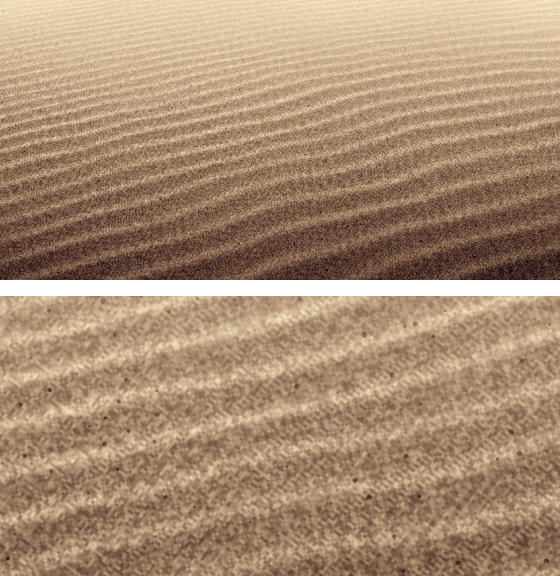
Top: the whole. Bottom: its middle third, enlarged.
Give the GLSL for this texture, as a Shadertoy shader.

```glsl
// Wind-rippled sand receding towards a pale, hazy far edge.
// A ground plane in perspective carries a warped, skewed wave for the ripples;
// fine value noise and scattered dark specks give the grains.

#define HORIZON 0.55       // distance of the vanishing line above the canvas
#define RIPPLES 18.5       // ripple count per unit of depth
#define SLANT -4.2         // ripple turn across the ground
#define BEND 1.6           // flattening of far ripples to the right
#define RIPPLE_LIGHT 0.085 // light and dark of the ripples
#define GRAIN_LIGHT 0.40   // contrast of the grains
#define GRAIN_SCALE 290.0  // grains per canvas height
#define SPECK_SCALE 64.0   // speck cells per canvas height
#define SPECK_SHARE 0.06   // share of cells holding a speck
#define FAR_TONE 0.94
#define NEAR_TONE 0.44

float hash(vec2 p) {
    return fract(sin(dot(p, vec2(127.1, 311.7))) * 43758.5453);
}

float noise(vec2 p) {
    vec2 i = floor(p), f = fract(p);
    f = f * f * (3.0 - 2.0 * f);
    return mix(mix(hash(i), hash(i + vec2(1, 0)), f.x),
               mix(hash(i + vec2(0, 1)), hash(i + vec2(1, 1)), f.x), f.y);
}

// Ripple height, -1 in troughs to 1 on crests; near is 0 far off, 1 close by
float ripple(float x, float near) {
    float depth = 1.0 / (near + HORIZON);
    vec2 ground = vec2(x, 1.0) * depth;
    float phase = RIPPLES * depth + SLANT * ground.x + BEND * (1.0 - near) * x * x;
    phase += 0.75 * noise(ground * vec2(2.2, 5.0) + 7.0);
    phase += 0.28 * noise(ground * vec2(6.0, 12.0) + 31.0);
    float angle = 6.28318 * phase;
    float strength = 0.65 + 0.7 * noise(ground * vec2(4.0, 9.0) + 53.0);
    return strength * cos(angle + 0.7 * sin(angle + 0.6));
}

// Two sizes of grain, centred on zero
float grain(vec2 p) {
    mat2 turn = mat2(0.8, 0.6, -0.6, 0.8);
    float fine = noise(turn * p * GRAIN_SCALE) - 0.5;
    float coarse = noise(p * GRAIN_SCALE * 0.47 + 19.0) - 0.5;
    return 0.75 * fine + 0.35 * coarse;
}

// Sparse round specks, one at most in each cell
float specks(vec2 p) {
    vec2 cell = floor(p * SPECK_SCALE);
    vec2 centre = 0.25 + 0.5 * vec2(hash(cell + 3.1), hash(cell + 8.7));
    float radius = 0.10 + 0.12 * hash(cell + 5.3);
    float d = length(fract(p * SPECK_SCALE) - centre);
    float edge = 0.5 * SPECK_SCALE / iResolution.y;
    float present = step(hash(cell), SPECK_SHARE);
    return present * (1.0 - smoothstep(radius - edge, radius + edge, d));
}

// Sand colour from dark umber to cream, as a curve over its red value
vec3 sandColour(float tone) {
    float t = clamp(tone, 0.08, 0.97);
    return vec3(t, -0.034 + t * (0.682 + 0.292 * t), 0.03 + t * (0.312 + 0.448 * t));
}

void mainImage(out vec4 fragColor, in vec2 fragCoord) {
    vec2 p = fragCoord / iResolution.y;
    float x = p.x - 0.5 * iResolution.x / iResolution.y;
    float near = 1.0 - p.y;

    // Broad light: pale far off, dark in the near corners
    float tone = mix(FAR_TONE, NEAR_TONE, near);
    tone -= 0.06 * pow(near, 4.0);
    tone -= near * near * (0.08 * x * x + 0.04 * x);
    tone += 0.03 * (noise(p * vec2(2.5, 5.0)) - 0.5);

    // Ripples, grains and specks all soften with distance
    tone += RIPPLE_LIGHT * mix(0.25, 1.0, smoothstep(0.0, 0.5, near)) * ripple(x, near);
    tone += GRAIN_LIGHT * mix(0.2, 1.0, smoothstep(0.0, 0.65, near)) * grain(p);
    tone -= 0.22 * smoothstep(0.05, 0.5, near) * specks(p);

    fragColor = vec4(sandColour(tone), 1.0);
}
```
